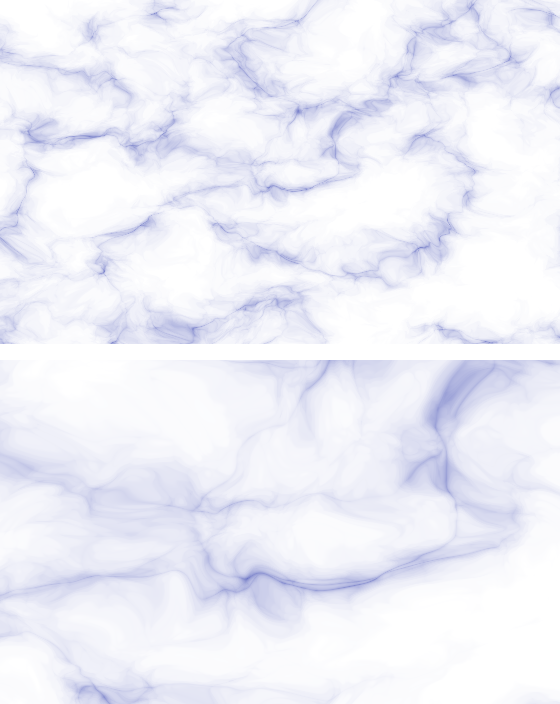
Top: the whole. Bottom: its middle third, enlarged.
Reproduce this texture procedurally as a Shadertoy shader.

```glsl
const vec3 PAPER_WHITE = vec3(1.0);
const vec3 INK_ABSORPTION = vec3(1.0, 0.94, 0.40);
const vec2 STONE_SCALE = vec2(2.2, 3.2);   // cells per canvas height, flattened
const vec2 STONE_OFFSET = vec2(7.3, 4.1);
const int OCTAVES = 5;
const float LACUNARITY = 2.25;
const float GAIN = 0.5;
const float WARP_BROAD = 0.20;
const float WARP_MEDIUM = 0.08;
const float WARP_FINE = 0.022;
const float HAZE_FALLOFF = 8.6;
const float HAZE_INK = 0.80;
const float HAZE_KNEE = 1.2;               // flattens the darkest haze
const float VEIN_INK = 0.36;
const float VEIN_FADE = 0.55;              // strength lost per octave
const float VEIN_WIDTH = 0.003;            // in canvas heights
const float BAND_STEP = 0.022;
const float BAND_SOFTNESS = 0.2;
const float BAND_MIX = 0.7;
const float WHITE_CUT = 0.006;
const float MAX_INK = 0.75;

// Integer hash giving a unit gradient per lattice point
vec2 latticeGradient(vec2 cell) {
    uvec2 v = uvec2(ivec2(cell) + 4096) * 1664525u + 1013904223u;
    v.x += v.y * 1664525u;
    v.y += v.x * 1664525u;
    v ^= v >> 16u;
    v.x += v.y * 1664525u;
    v.y += v.x * 1664525u;
    v ^= v >> 16u;
    vec2 unit = vec2(v & 0xffffu) / 65535.0;
    return normalize(unit * 2.0 - 0.99999);
}

float gradientNoise(vec2 p) {
    vec2 cell = floor(p);
    vec2 f = p - cell;
    vec2 u = f * f * f * (f * (f * 6.0 - 15.0) + 10.0);
    vec2 e = vec2(1.0, 0.0);
    float a = dot(latticeGradient(cell), f);
    float b = dot(latticeGradient(cell + e.xy), f - e.xy);
    float c = dot(latticeGradient(cell + e.yx), f - e.yx);
    float d = dot(latticeGradient(cell + e.xx), f - e.xx);
    return mix(mix(a, b, u.x), mix(c, d, u.x), u.y);
}

vec2 noisePair(vec2 p) {
    return vec2(gradientNoise(p), gradientNoise(p + vec2(31.7, 57.2)));
}

// Returns turbulence (x) and thin crease lines (y)
vec2 marble(vec2 p, float lineWidth) {
    const mat2 TURN = mat2(0.8, 0.6, -0.6, 0.8);
    float turbulence = 0.0, veins = 0.0;
    float amplitude = 1.0, strength = 1.0, frequency = STONE_SCALE.x;
    for (int i = 0; i < OCTAVES; i++) {
        float ridge = abs(gradientNoise(p));
        turbulence += amplitude * ridge;
        veins = max(veins, strength * exp(-ridge / (frequency * lineWidth)));
        p = TURN * p * LACUNARITY + vec2(13.1, 5.7);
        frequency *= LACUNARITY;
        amplitude *= GAIN;
        strength *= VEIN_FADE;
    }
    return vec2(turbulence, veins);
}

// Soft-edged tonal steps
float bands(float tone) {
    float x = tone / BAND_STEP;
    float edge = smoothstep(0.5 - BAND_SOFTNESS, 0.5 + BAND_SOFTNESS, fract(x));
    return (floor(x) + edge) * BAND_STEP;
}

void mainImage(out vec4 fragColor, in vec2 fragCoord) {
    vec2 p = fragCoord / iResolution.y * STONE_SCALE + STONE_OFFSET;

    // Bend the stone so veins wander and fray
    p += WARP_BROAD * noisePair(p * 1.9 + 3.4);
    p += WARP_MEDIUM * noisePair(p * 6.7 + 9.2);
    p += WARP_FINE * noisePair(p * 18.0 + 1.6);

    // Pale haze gathers around the creases and feeds the veins
    vec2 stone = marble(p, max(VEIN_WIDTH, 0.7 / iResolution.y));
    float density = exp(-HAZE_FALLOFF * stone.x);
    float haze = HAZE_INK * density / (density + HAZE_KNEE);
    haze = mix(haze, bands(haze), BAND_MIX);
    float ink = haze + VEIN_INK * density * stone.y - WHITE_CUT;

    vec3 color = PAPER_WHITE - INK_ABSORPTION * clamp(ink, 0.0, MAX_INK);
    fragColor = vec4(color, 1.0);
}
```
